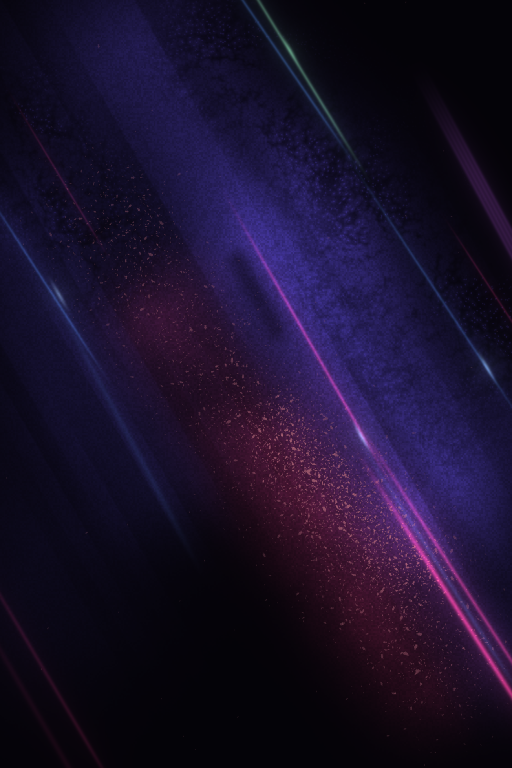
Reproduce this background procedurally as a WebGL 2 fragment shader.

```glsl
#version 300 es
precision highp float;
uniform vec2 u_resolution;
out vec4 fragColor;

const vec2 ALONG = vec2(0.5, -0.866);
const vec2 ACROSS = vec2(0.866, 0.5);
const vec3 NIGHT = vec3(0.016, 0.01, 0.03);
const vec3 INDIGO = vec3(0.165, 0.135, 0.4);
const vec3 NAVY = vec3(0.06, 0.05, 0.15);
const vec3 WINE = vec3(0.165, 0.04, 0.085);
const vec3 DUST = vec3(0.68, 0.4, 0.46);
const vec3 PINK = vec3(0.7, 0.16, 0.38);
const vec3 CYAN = vec3(0.2, 0.38, 0.62);
const vec3 LIME = vec3(0.34, 0.56, 0.42);
const vec3 VIOLET = vec3(0.36, 0.17, 0.44);
const vec3 ICE = vec3(0.5, 0.66, 0.74);
const float BAR_COUNT = 40.0;
const float BAR_DEPTH = 0.3;
const float GRUNGE_SCALE = 52.0;
const float DUST_SCALE = 70.0;
const float GRAIN_SCALE = 420.0;
const float GRAIN_DEPTH = 0.26;

float hash(vec2 p) {
  vec3 q = fract(p.xyx * vec3(0.1031, 0.103, 0.0973));
  q += dot(q, q.yzx + 33.33);
  return fract((q.x + q.y) * q.z);
}

mat2 turn(float a) {
  return mat2(cos(a), -sin(a), sin(a), cos(a));
}

// Distance to a segment in x, position along it in y
vec2 segment(vec2 p, vec4 ends) {
  vec2 d = ends.zw - ends.xy;
  float t = clamp(dot(p - ends.xy, d) / dot(d, d), 0.0, 1.0);
  return vec2(length(p - ends.xy - d * t), t);
}

float glow(vec2 p, vec4 ends, float width) {
  float d = segment(p, ends).x / width;
  return exp(-d * d);
}

// Thin line with a soft halo, fading at both ends
float streak(vec2 p, vec4 ends, float width) {
  vec2 s = segment(p, ends);
  float d = s.x / width;
  float fade = smoothstep(0.0, 0.45, s.y) * smoothstep(1.0, 0.7, s.y);
  return fade * (0.8 * exp(-d * d) + 0.2 * exp(-d * 0.22));
}

float glint(vec2 p, vec2 c) {
  vec2 q = vec2(dot(p - c, ALONG) / 0.016, dot(p - c, ACROSS) / 0.0025);
  return exp(-dot(q, q)) + 0.2 * exp(-length(p - c) / 0.015);
}

float cellular(vec2 p) {
  float nearest = 2.0;
  for (int i = 0; i < 9; i++) {
    vec2 c = floor(p) + vec2(i % 3 - 1, i / 3 - 1);
    nearest = min(nearest, length(c + vec2(hash(c), hash(c + 71.3)) - p));
  }
  return nearest;
}

float waves(vec2 p) {
  float sum = 0.0, amp = 0.5;
  for (int i = 0; i < 4; i++) {
    sum += amp * sin(p.x + 1.7 * sin(p.y)) * sin(p.y * 1.2 + sin(p.x * 0.8));
    p = mat2(1.5, 1.1, -1.1, 1.5) * p + 2.3;
    amp *= 0.6;
  }
  return sum;
}

float dustDensity(vec2 p) {
  return 0.34 * glow(p, vec4(0.37, 0.43, 0.53, 0.27), 0.05)
       + 0.17 * glow(p, vec4(0.15, 0.7, 0.57, 0.14), 0.07);
}

// Randomly turned flakes, one per cell of a tilted grid
float flakes(vec2 p, float scale, float seed) {
  mat2 tilt = turn(0.5 + seed);
  vec2 g = tilt * p * scale, id = floor(g), key = id + seed;
  vec2 center = 0.25 + 0.5 * vec2(hash(key), hash(key + 17.1));
  vec2 q = turn(6.283 * hash(key + 41.7)) * (g - id - center);
  float size = mix(0.08, 0.24, hash(key + 5.9));
  float d = length(q * vec2(1.0, 1.9)) + 0.03 * sin(q.x * 30.0 + seed);
  float soft = 0.9 * scale / u_resolution.y;
  vec2 place = transpose(tilt) * (id + center) / scale;
  float present = step(hash(key + 83.2), dustDensity(place));
  return present * (1.0 - smoothstep(size - soft, size + soft, d));
}

float barTone(float id) {
  return smoothstep(0.35, 0.85, hash(vec2(id + 60.0, 9.0)));
}

void main() {
  vec2 p = gl_FragCoord.xy / u_resolution.y;
  float across = dot(p, ACROSS), along = dot(p, ALONG);
  float cloud = waves(p * 14.0);

  // Broad blue glows
  float blue = 0.58 * glow(p, vec4(0.2, 0.92, 0.4, 0.65), 0.115)
    + 0.75 * glow(p, vec4(0.38, 0.68, 0.58, 0.4), 0.125)
    + 0.32 * glow(p, vec4(0.47, 0.48, 0.53, 0.41), 0.1)
    + 0.38 * glow(p, vec4(0.57, 0.33, 0.66, 0.16), 0.08);
  float dim = 0.85 * glow(p, vec4(0.02, 0.7, 0.2, 0.38), 0.085)
    + 0.45 * glow(p, vec4(0.08, 0.92, 0.06, 0.25), 0.14);
  vec3 light = INDIGO * blue + NAVY * dim;

  // Diagonal bars that blend into their neighbours
  float bar = across * BAR_COUNT, id = floor(bar);
  float tone = mix(barTone(id - 1.0), barTone(id), smoothstep(0.0, 0.14, bar - id));
  float span = 0.65 + 0.35 * sin(along * 9.0 + 4.0 * sin(across * 23.0));
  light *= 1.0 - BAR_DEPTH * span * tone;
  light *= 1.0 - 0.45 * glow(p, vec4(0.31, 0.66, 0.36, 0.57), 0.014);

  // Worn patches along the rims
  float rim = 0.75 * glow(p, vec4(0.29, 0.94, 0.66, 0.56), 0.075)
    + 0.7 * glow(p, vec4(0.03, 0.83, 0.13, 0.68), 0.08)
    + 0.3 * glow(p, vec4(0.42, 0.62, 0.56, 0.42), 0.07);
  float coarse = cellular(p * GRUNGE_SCALE + 1.5 * cloud);
  float fine = cellular(p * GRUNGE_SCALE * 2.7 + cloud);
  float worn = smoothstep(0.2, 0.75, 0.5 * coarse + 0.4 * fine + 0.35 * cloud);
  light *= 1.0 - min(0.85 * rim * worn, 0.85);
  light += INDIGO * 0.32 * rim * (1.0 - smoothstep(0.06, 0.22, fine)) * smoothstep(0.0, 0.2, cloud);

  // Wine haze and grain
  light += WINE * (0.75 + 0.25 * cloud) * glow(p, vec4(0.22, 0.58, 0.55, 0.12), 0.075);
  light += WINE * 0.6 * glow(p, vec4(0.38, 0.41, 0.5, 0.28), 0.085);
  light *= 1.0 + 0.12 * cloud + GRAIN_DEPTH * (hash(floor(p * GRAIN_SCALE)) - 0.5);
  vec3 color = NIGHT + light;

  // Dust in shrinking layers
  for (int i = 0; i < 5; i++) {
    float layer = float(i);
    float amount = flakes(p, DUST_SCALE * pow(1.4, layer), 13.0 * layer);
    color = mix(color, DUST, amount * (0.22 + 1.1 * dustDensity(p)));
  }

  // Pink beam that splits, and faint red lines
  float pink = 0.6 * streak(p, vec4(0.28, 0.77, 0.52, 0.35), 0.0022)
    + 0.95 * streak(p, vec4(0.45, 0.435, 0.74, -0.02), 0.0034)
    + 0.6 * streak(p, vec4(0.44, 0.49, 0.74, 0.025), 0.0026)
    + 0.22 * streak(p, vec4(0.0, 0.9, 0.15, 0.65), 0.0014)
    + 0.24 * streak(p, vec4(0.57, 0.73, 0.7, 0.53), 0.0014)
    + 0.2 * streak(p, vec4(-0.08, 0.36, 0.18, -0.08), 0.0028)
    + 0.1 * streak(p, vec4(-0.08, 0.29, 0.16, -0.12), 0.004);

  // Blue and green beams
  float cyan = 0.28 * streak(p, vec4(0.44, 0.47, 0.7, 0.06), 0.003)
    + 0.45 * streak(p, vec4(0.22, 1.14, 0.48, 0.76), 0.0019)
    + 0.38 * streak(p, vec4(0.43, 0.83, 0.7, 0.42), 0.0018)
    + 0.42 * streak(p, vec4(-0.05, 0.8, 0.15, 0.49), 0.0018)
    + 0.16 * streak(p, vec4(0.04, 0.67, 0.27, 0.24), 0.004);
  float lime = 0.6 * streak(p, vec4(0.25, 1.14, 0.49, 0.75), 0.0022)
    + 0.4 * glint(p, vec2(0.378, 0.935));

  // Violet fan and bright glints
  float violet = 0.0;
  for (int i = 0; i < 4; i++)
    violet += 0.36 * streak(p - ACROSS * 0.005 * float(i), vec4(0.53, 0.92, 0.74, 0.53), 0.0026);
  float ice = 0.55 * glint(p, vec2(0.471, 0.431)) + 0.45 * glint(p, vec2(0.634, 0.522))
    + 0.4 * glint(p, vec2(0.077, 0.616));

  color += PINK * pink + CYAN * cyan + LIME * lime + VIOLET * violet + ICE * ice;
  fragColor = vec4(clamp(color, 0.0, 1.0), 1.0);
}
```
